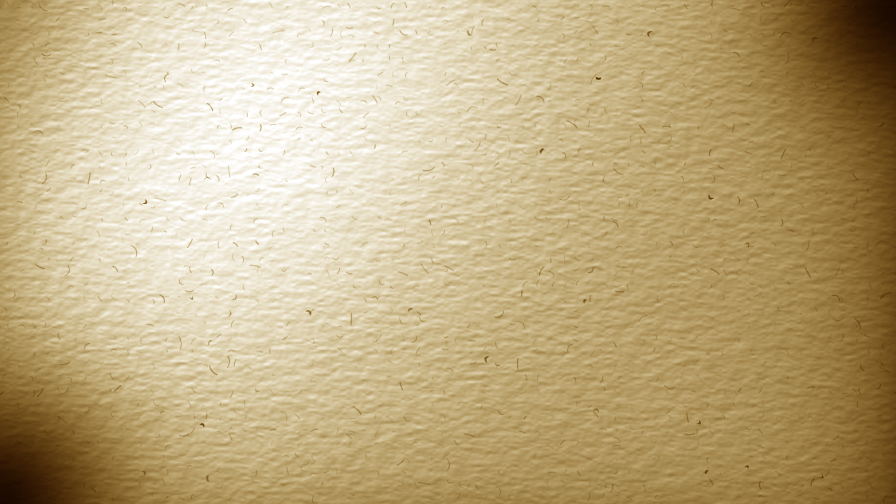
Give the GLSL for this texture, as a Shadertoy shader.

```glsl
// Warm kraft paper under a slanted soft light, darkened at the edges and corners.
// A single tone value is built from the light, fibrous grain and scattered flecks,
// then tinted with one power curve per channel from near black through gold to cream.

float hash(vec2 p) {
    vec3 q = fract(vec3(p.xyx) * vec3(0.1031, 0.1030, 0.0973));
    q += dot(q, q.yzx + 33.33);
    return fract((q.x + q.y) * q.z);
}

float noise(vec2 p) {
    vec2 cell = floor(p), f = fract(p);
    f = f * f * (3.0 - 2.0 * f);
    return mix(mix(hash(cell), hash(cell + vec2(1, 0)), f.x),
               mix(hash(cell + vec2(0, 1)), hash(cell + vec2(1, 1)), f.x), f.y);
}

// Smooth illumination: elongated glow, edge falloff and dark corners
float lighting(vec2 p, float width) {
    vec2 d = p - vec2(0.50, 0.74);
    float across = dot(d, vec2(0.74, -0.68));
    float along = dot(d, vec2(0.68, 0.74));
    float light = 0.60 + 0.37 * exp(-across * across / 0.29 - along * along / 0.60);

    float right = width - p.x;
    light *= 1.0 - 0.53 * exp(-right / 0.133);
    light *= 1.0 - 0.19 * exp(-p.x / 0.10);
    light *= 1.0 - 0.17 * exp(-p.y / 0.08);

    vec2 topRight = vec2(right, 1.0 - p.y);
    vec2 topLeft = vec2(p.x, 1.0 - p.y);
    light *= 1.0 - 0.88 * exp(-dot(topRight, topRight) / 0.05);
    light *= 1.0 - 0.92 * exp(-dot(p, p) / 0.058);
    light *= 1.0 - 0.14 * exp(-dot(topLeft, topLeft) / 0.03);
    return light;
}

// Horizontal pulp fibres, shaded as a shallow relief
float grain(vec2 p) {
    p.y += 0.006 * noise(p * vec2(22, 30));
    float sum = 0.0, weight = 0.55;
    vec2 scale = vec2(42, 115);
    for (int i = 0; i < 3; i++) {
        vec2 q = p * scale + float(i) * 37.0;
        sum += weight * (noise(q) - noise(q + vec2(0.25, -0.8)));
        scale *= vec2(1.75, 1.4);
        weight *= 0.85;
    }
    return sum;
}

// One curved fleck in some cells of a jittered grid
float flecks(vec2 p, float cells, float chance, float halfLength, float thickness, float seed) {
    vec2 q = p * cells, id = floor(q) + seed;
    vec2 center = 0.3 + 0.4 * vec2(hash(id + 3.1), hash(id + 8.7));
    float angle = 6.2832 * hash(id + 15.3);
    vec2 axis = vec2(cos(angle), sin(angle));
    vec2 d = fract(q) - center;
    d = vec2(dot(d, axis), dot(d, vec2(-axis.y, axis.x)));
    float reach = halfLength * mix(0.25, 1.0, hash(id + 21.9));
    d.y += (hash(id + 29.4) - 0.5) * d.x * d.x / reach;
    d.x -= clamp(d.x, -reach, reach);
    float blur = 0.9 / iResolution.y;
    float mask = 1.0 - smoothstep(thickness - blur, thickness + blur, length(d) / cells);
    return mask * step(hash(id), chance) * mix(0.4, 1.0, hash(id + 41.6));
}

void mainImage(out vec4 fragColor, in vec2 fragCoord) {
    vec2 p = fragCoord / iResolution.y;
    float tone = lighting(p, iResolution.x / iResolution.y);

    // Paper structure, calmer in the brightest area
    float contrast = mix(0.24, 0.13, smoothstep(0.72, 0.97, tone));
    float blotch = noise(p * vec2(9, 16)) + noise(p * vec2(24, 48)) - 1.0;
    tone *= 1.0 + contrast * grain(p) + 0.018 * blotch;

    // Pale fibres, fine brown hairs, and a few dark specks
    tone += 0.05 * tone * flecks(p, 31.0, 0.35, 0.28, 0.0010, 70.0);
    tone *= 1.0 - 0.26 * flecks(p, 38.0, 0.40, 0.26, 0.0009, 11.0);
    tone *= 1.0 - 0.38 * flecks(p + 0.37, 21.0, 0.28, 0.24, 0.0010, 130.0);
    tone *= 1.0 - 0.75 * flecks(p + 0.11, 9.0, 0.13, 0.04, 0.0020, 210.0);

    // Sepia tint
    vec3 color = pow(vec3(clamp(tone, 0.0, 1.0)), vec3(0.70, 1.0, 1.88));
    fragColor = vec4(color, 1.0);
}
```
